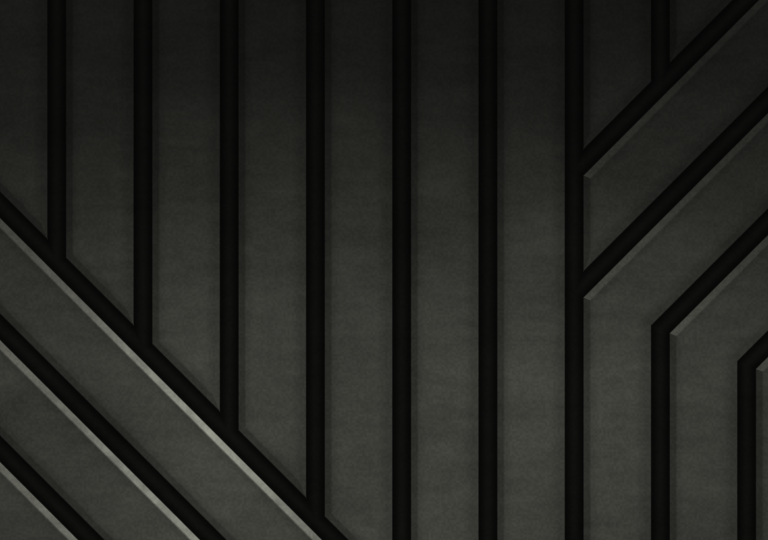
This background is drawn by a WebGL 2 fragment shader. Its source:

```glsl
#version 300 es
precision highp float;
// Dark bevelled metal strips: upright bars, cut by diagonals at lower left and
// bending into chevrons at right. One repeated band distance gives the layout;
// its gradient lights the bevels, and value noise weathers the metal.
uniform vec2 u_resolution;
out vec4 fragColor;

#define PERIOD 0.1597
#define BAR 0.125
#define GROOVE (PERIOD - BAR)
#define BEVEL 0.0125
#define BEND_X 1.0806
#define BEND_DIAGONAL 0.6315
#define LEFT_DIAGONAL 0.5963
#define METAL_TINT vec3(1.0, 1.0, 0.92)
#define GLINT_TINT vec3(0.97, 1.0, 0.92)
#define GLINT_CENTER vec2(0.37, 0.20)
#define WEAR 0.30
#define GRAIN 0.14

float hash(vec2 p) {
    vec3 q = fract(vec3(p.xyx) * 0.1031);
    q += dot(q, q.yzx + 33.33);
    return fract((q.x + q.y) * q.z);
}

float noise(vec2 p) {
    vec2 i = floor(p), f = fract(p);
    f = f * f * (3.0 - 2.0 * f);
    return mix(mix(hash(i), hash(i + vec2(1, 0)), f.x),
               mix(hash(i + vec2(0, 1)), hash(i + vec2(1, 1)), f.x), f.y);
}

float fbm(vec2 p) {
    float sum = 0.0, amplitude = 0.5;
    for (int i = 0; i < 5; i++) {
        sum += amplitude * noise(p);
        p = mat2(1.6, 1.2, -1.2, 1.6) * p + 7.3;
        amplitude *= 0.5;
    }
    return sum;
}

// Signed inset into repeated bars: positive on a bar, negative in a groove.
float band(float t) {
    float fromCenter = mod(t - 0.5 * BAR + 0.5 * PERIOD, PERIOD) - 0.5 * PERIOD;
    return 0.5 * BAR - abs(fromCenter);
}

// Inset into the union of the three families of strips.
float inset(vec2 p) {
    float upright = p.x - BEND_X;
    float rising = (p.x - p.y - BEND_DIAGONAL) * inversesqrt(2.0);
    float falling = (LEFT_DIAGONAL - p.x - p.y) * inversesqrt(2.0);

    float cut = max(-upright - GROOVE, -rising - PERIOD - GROOVE);
    float bars = min(band(upright), min(-falling - GROOVE, cut));
    float chevrons = min(band(min(upright, rising)), min(upright, rising + PERIOD));
    float diagonals = min(band(falling), falling);
    return max(bars, max(chevrons, diagonals));
}

// Light grows from the top downward and fades toward the sides.
float ambient(vec2 p) {
    float light = 0.085 + 0.155 * smoothstep(-0.05, 0.75, 1.0 - p.y);
    float side = smoothstep(0.35, 0.75, abs(p.x - 0.75));
    light += 0.025 * side * smoothstep(0.6, 1.0, p.y);
    return light * (1.0 - 0.15 * side);
}

void main() {
    vec2 p = gl_FragCoord.xy / u_resolution.y;
    float pixel = 1.0 / u_resolution.y;
    float depth = inset(p);

    // Outward direction of the nearest edge
    vec2 e = vec2(0.0012, 0.0);
    vec2 slope = vec2(inset(p + e.xy) - inset(p - e.xy),
                      inset(p + e.yx) - inset(p - e.yx));
    vec2 normal = -slope / max(length(slope), 1e-5);

    // Weathered surface: broad stains, streaks and fine grain
    float stains = fbm(p * vec2(5.0, 9.0) + 3.0) - 0.48;
    float streaks = fbm(p * vec2(22.0, 65.0) + 11.0) - 0.48;
    float grain = noise(p * 260.0) - 0.5;
    float surface = 1.0 + WEAR * (stains + 0.6 * streaks) + GRAIN * grain;
    float light = ambient(p);

    // Bar faces and sloped edges
    float bevel = 1.0 - smoothstep(BEVEL - 1.5 * pixel, BEVEL + 1.5 * pixel, depth);
    float bevelLight = 0.78 + 0.08 * normal.x + 0.7 * max(normal.y, 0.0);
    float softEdge = 0.9 + 0.1 * smoothstep(BEVEL, 2.5 * BEVEL, depth);
    vec3 metal = METAL_TINT * light * surface * mix(softEdge, bevelLight, bevel);

    // Glints on edges facing the upper right
    vec2 away = p - GLINT_CENTER;
    float facing = smoothstep(0.85, 0.98, dot(normal, vec2(0.7071)));
    float glint = facing * bevel * (0.03 + 0.18 * exp(-10.0 * dot(away, away)));
    metal += GLINT_TINT * glint * (0.75 + 0.5 * noise(p * 60.0));

    // Grooves, darkest beside the bars
    float open = smoothstep(0.0, 0.5 * GROOVE, -depth);
    vec3 groove = METAL_TINT * (0.025 + 0.03 * open) * (0.6 + 2.0 * light) * surface;

    vec3 color = mix(groove, metal, smoothstep(-pixel, pixel, depth));
    fragColor = vec4(clamp(color, 0.0, 1.0), 1.0);
}
```
